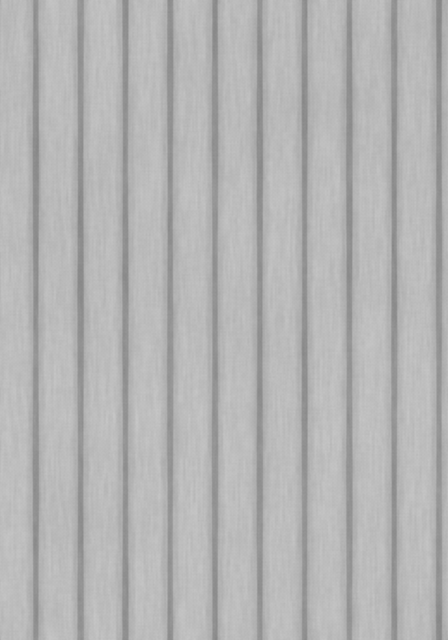
Reproduce this texture procedurally as a Shadertoy shader.

```glsl
// Pale grey woven cloth with ten soft dark vertical stripes, each in a dim halo.
// Stripes come from a repeated distance; wrapped noise and layered sines
// add long threads, weave and faint cloudy wear that tile on both axes.

const float TAU = 6.2831853;

float hash(vec2 p) {
    vec3 q = fract(vec3(p.xyx) * 0.1031);
    q += dot(q, q.yzx + 33.33);
    return fract((q.x + q.y) * q.z);
}

// Value noise whose cells wrap after a whole number per axis
float wrapNoise(vec2 uv, vec2 cells) {
    vec2 p = uv * cells;
    vec2 i = floor(p);
    vec2 f = fract(p);
    f = f * f * (3.0 - 2.0 * f);
    vec2 a = mod(i, cells);
    vec2 b = mod(i + 1.0, cells);
    return mix(mix(hash(a), hash(vec2(b.x, a.y)), f.x),
               mix(hash(vec2(a.x, b.y)), hash(b), f.x), f.y) - 0.5;
}

void mainImage(out vec4 fragColor, in vec2 fragCoord) {
    vec2 uv = fragCoord / iResolution.xy;

    // Distance to the nearest stripe, in stripe periods
    float column = uv.x * 10.0 - 0.3;
    float id = mod(floor(column), 10.0);
    float side = fract(column) - 0.5;
    float d = abs(side);

    // Each stripe differs a little in width and along its length
    float width = 0.062 + 0.012 * (hash(vec2(id, 7.0)) - 0.5)
                + 0.006 * sin(TAU * (uv.y * 2.0 + hash(vec2(id, 3.0))));
    float core = 1.0 - smoothstep(width - 0.025, width + 0.025, d);
    float halo = 1.0 - smoothstep(0.1, 0.25, d);
    float paleEdge = exp(-pow((side - 0.13) / 0.025, 2.0));

    float shade = mix(0.735, 0.685, halo) + 0.012 * paleEdge;
    float dark = 0.565 + 0.03 * wrapNoise(uv, vec2(10.0, 5.0));
    shade = mix(shade, dark, core);

    // Threads, fine grain and a regular weave
    shade += 0.032 * wrapNoise(uv, vec2(180.0, 26.0));
    shade += 0.022 * wrapNoise(uv, vec2(260.0, 90.0));
    shade += 0.016 * wrapNoise(uv, vec2(90.0, 370.0));
    shade += 0.005 * sin(TAU * uv.x * 120.0) * sin(TAU * uv.y * 170.0);

    // Broad cloudy wear
    shade += 0.018 * wrapNoise(uv, vec2(5.0, 6.0));
    shade += 0.012 * wrapNoise(uv, vec2(10.0, 17.0));

    fragColor = vec4(vec3(shade), 1.0);
}
```
